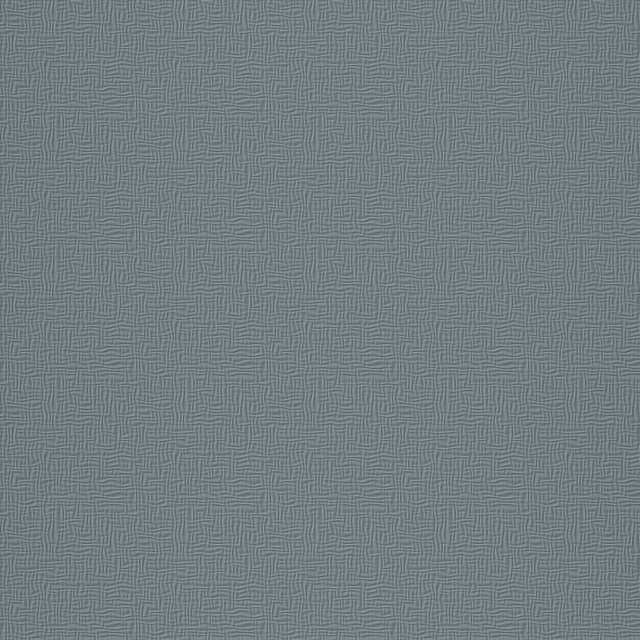
Reproduce this texture procedurally as a WebGL 2 fragment shader.

```glsl
#version 300 es
precision highp float;
// Blue-grey embossed canvas weave, lit from the upper left, in repeating tiles.

#define TILES 4.9            // weave tiles across the canvas
#define TILE_THREADS 32.0    // threads per tile
#define WANDER 0.85          // sideways drift of the threads
#define GRAIN 0.45           // irregular bumps on top of the threads
#define BEVEL 0.14           // emboss distance in threads
#define RELIEF 0.056         // contrast of the emboss
#define VIGNETTE 0.016       // darkening towards the sides
#define BASE_COLOR vec3(0.452, 0.492, 0.502)

uniform vec2 u_resolution;
out vec4 fragColor;

const float TAU = 6.2831853;

// Random unit gradient for a lattice point
vec2 latticeGradient(vec2 cell, float seed) {
    vec3 p = fract(vec3(cell, seed) * vec3(0.1031, 0.1030, 0.0973) + 0.137);
    p += dot(p, p.yzx + 33.33);
    float angle = TAU * fract((p.x + p.y) * p.z);
    return vec2(cos(angle), sin(angle));
}

// Gradient noise that repeats after the given number of cells
float gradientNoise(vec2 p, vec2 period, float seed) {
    vec2 cell = floor(p);
    vec2 f = p - cell;
    vec2 blend = f * f * f * (f * (f * 6.0 - 15.0) + 10.0);
    vec2 lo = mod(cell, period);
    vec2 hi = mod(cell + 1.0, period);
    float a = dot(latticeGradient(lo, seed), f);
    float b = dot(latticeGradient(vec2(hi.x, lo.y), seed), f - vec2(1.0, 0.0));
    float c = dot(latticeGradient(vec2(lo.x, hi.y), seed), f - vec2(0.0, 1.0));
    float d = dot(latticeGradient(hi, seed), f - 1.0);
    return mix(mix(a, b, blend.x), mix(c, d, blend.x), blend.y);
}

// Noise in thread units, tiling with the weave
float threadNoise(vec2 q, vec2 frequency, float seed) {
    return gradientNoise(q * frequency, TILE_THREADS * frequency, seed);
}

// Height of the cloth: upright and level threads trading places
float weaveHeight(vec2 q) {
    float driftX = WANDER * threadNoise(q, vec2(0.5, 0.25), 3.0);
    float driftY = WANDER * threadNoise(q, vec2(0.25, 0.5), 11.0);
    float upright = cos(TAU * (q.x + driftX));
    float level = cos(TAU * (q.y + driftY));

    float patches = threadNoise(q, vec2(0.125), 19.0);
    float knots = threadNoise(q, vec2(0.5), 27.0);
    float balance = smoothstep(-0.55, 0.55, 0.6 * patches + knots);

    float grain = threadNoise(q, vec2(1.0), 41.0);
    return mix(upright, level, balance) + GRAIN * grain;
}

void main() {
    vec2 uv = gl_FragCoord.xy / u_resolution.y;
    vec2 q = uv * TILES * TILE_THREADS;

    // Emboss: slope of the height along the light direction
    vec2 bevel = BEVEL * vec2(-1.0, 1.0);
    float slope = weaveHeight(q - bevel) - weaveHeight(q + bevel);

    // Fade the relief when threads get finer than the pixels
    float threadsPerPixel = TILES * TILE_THREADS / u_resolution.y;
    float detail = 1.0 - smoothstep(0.4, 0.8, threadsPerPixel);

    // Soft falloff towards the left and right sides
    float side = 2.0 * gl_FragCoord.x / u_resolution.x - 1.0;
    float falloff = VIGNETTE * (0.33 - side * side);

    vec3 color = BASE_COLOR + RELIEF * detail * slope + falloff;
    fragColor = vec4(color, 1.0);
}
```
